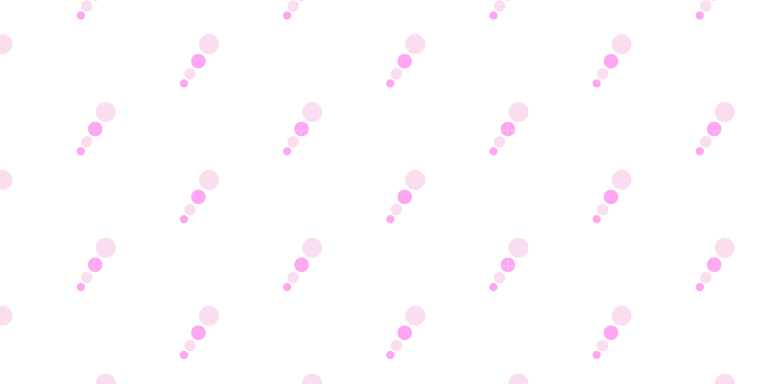
A WebGL 2 fragment shader for this pattern:

```glsl
#version 300 es
precision highp float;
// Half-drop repeat of slanted bubble trails in two pinks on white.

uniform vec2 u_resolution;
out vec4 fragColor;

// Smooth-edged coverage of a disc; lengths are in canvas heights.
float disc(vec2 p, vec2 center, float radius) {
    float pixel = 1.0 / u_resolution.y;
    return clamp(0.5 + (radius - length(p - center)) / pixel, 0.0, 1.0);
}

// Coverage of a thin straight line at signed distance d.
float hairline(float d, float width) {
    float pixel = 1.0 / u_resolution.y;
    return clamp(0.5 + (0.5 * width - abs(d)) / pixel, 0.0, 1.0);
}

void main() {
    vec2 p = gl_FragCoord.xy / u_resolution.y;
    vec2 tile = vec2(0.5373, 0.3536);
    vec3 white = vec3(1.0);
    vec3 blush = vec3(0.98, 0.87, 0.94);
    vec3 pink = vec3(1.0, 0.65, 0.95);
    vec3 color = white;

    // Two interleaved lattices, the second shifted by half a tile.
    for (int i = 0; i < 2; i++) {
        vec2 cell = (p - vec2(0.248, 0.664)) / tile + 0.5 * float(i);
        vec2 q = (fract(cell + 0.5) - 0.5) * tile;

        // Trail of discs, shrinking towards the lower left.
        color = mix(color, blush, disc(q, vec2(0.0276, 0.0443), 0.0260));
        color = mix(color, pink, disc(q, vec2(0.0), 0.0189));
        color = mix(color, blush, disc(q, vec2(-0.0219, -0.0333), 0.0148));
        color = mix(color, pink, disc(q, vec2(-0.0375, -0.0580), 0.0107));

        // Faint tile seams crossing the discs of the first lattice.
        if (i == 0) {
            vec2 s = q - vec2(-0.0013, -0.0030);
            float seam = max(hairline(s.x, 0.0018), hairline(s.y, 0.0018));
            color = mix(color, white, 0.3 * seam);
        }
    }

    fragColor = vec4(color, 1.0);
}
```
